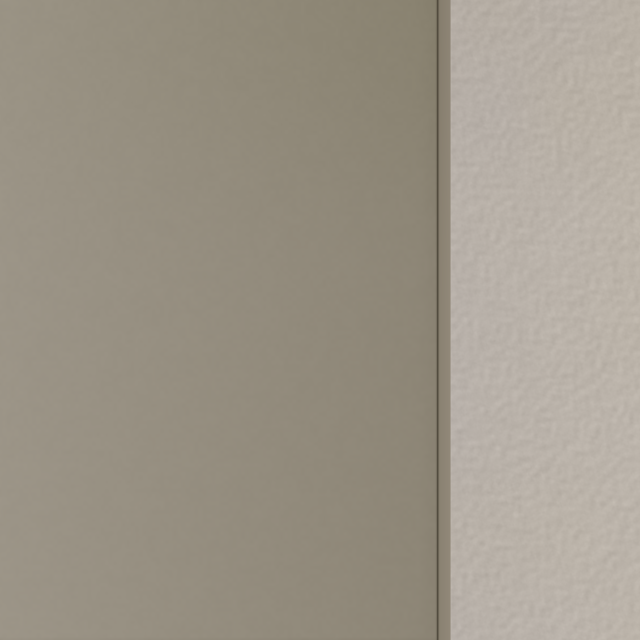
This texture is drawn by a WebGL 1 fragment shader. Its source:

```glsl
precision highp float;
// A smooth taupe panel beside a pale, rough plaster wall, split by a dark
// vertical seam and a narrow trim strip. Broad gradients shade the panel;
// the plaster grain is a noise height field lit from the upper left.

#define SEAM_X 0.6838
#define SEAM_HALF_WIDTH 0.0013
#define WALL_X 0.7040
#define GRAIN_SCALE 115.0
#define GRAIN_RELIEF 0.034
#define MOTTLE 0.016
#define PANEL_GRAIN 0.007

uniform vec2 u_resolution;

float hash(vec2 p) {
  vec3 q = fract(vec3(p.xyx) * 0.1031);
  q += dot(q, q.yzx + 33.33);
  return fract((q.x + q.y) * q.z);
}

float noise(vec2 p) {
  vec2 cell = floor(p);
  vec2 f = fract(p);
  f = f * f * (3.0 - 2.0 * f);
  float low = mix(hash(cell), hash(cell + vec2(1.0, 0.0)), f.x);
  float high = mix(hash(cell + vec2(0.0, 1.0)), hash(cell + vec2(1.0)), f.x);
  return mix(low, high, f.y);
}

float fbm(vec2 p) {
  float sum = 0.0;
  float weight = 0.5;
  for (int i = 0; i < 3; i++) {
    sum += weight * noise(p);
    p = mat2(1.6, 1.2, -1.2, 1.6) * p + 17.3;
    weight *= 0.5;
  }
  return sum;
}

vec3 panelColor(vec2 uv) {
  // Light falls off toward the seam, with an olive cast at the top.
  float across = clamp(uv.x / SEAM_X, 0.0, 1.0);
  vec3 color = mix(vec3(0.610, 0.582, 0.530), vec3(0.552, 0.523, 0.462), across);
  color -= vec3(0.016, 0.014, 0.024) * smoothstep(0.55, 1.0, uv.y)
         * (0.45 + 0.55 * across);
  color -= 0.012 * smoothstep(0.035, 0.0, SEAM_X - uv.x);
  color -= 0.012 * smoothstep(0.006, 0.0, uv.y);
  float grain = noise(uv * 150.0) + 0.6 * noise(uv * 55.0) - 0.8;
  return color + PANEL_GRAIN * grain;
}

vec3 trimColor(vec2 uv) {
  float across = (uv.x - SEAM_X) / (WALL_X - SEAM_X);
  vec3 color = mix(vec3(0.535, 0.502, 0.440), vec3(0.570, 0.535, 0.475), across);
  return color - 0.015 * smoothstep(0.5, 1.0, uv.y);
}

vec3 plasterColor(vec2 uv) {
  float across = clamp((uv.x - WALL_X) / (1.0 - WALL_X), 0.0, 1.0);
  vec3 color = mix(vec3(0.722, 0.692, 0.655), vec3(0.735, 0.704, 0.662), across);
  color -= vec3(0.014, 0.015, 0.018) * smoothstep(0.6, 1.0, uv.y);

  // Cool tint drifting along the wall's near edge.
  float cool = noise(uv * vec2(9.0, 6.0) + 4.0) * (1.0 - 0.6 * across);
  color += vec3(-0.004, -0.002, 0.012) * cool;

  // Relief from the height difference along the light direction.
  vec2 p = uv * GRAIN_SCALE;
  float relief = fbm(p + vec2(0.35, -0.35)) - fbm(p - vec2(0.35, -0.35));
  color += GRAIN_RELIEF * relief * 1.6;
  color += MOTTLE * (fbm(uv * 32.0) - 0.44);
  return color;
}

void main() {
  vec2 uv = gl_FragCoord.xy / u_resolution;
  float aa = 0.8 / u_resolution.x;

  vec3 color = mix(panelColor(uv), trimColor(uv),
                   smoothstep(SEAM_X - aa, SEAM_X + aa, uv.x));

  // Dark seam with a soft shadow around it.
  float seamDistance = abs(uv.x - SEAM_X);
  float seam = 1.0 - smoothstep(SEAM_HALF_WIDTH - aa, SEAM_HALF_WIDTH + aa, seamDistance);
  color -= 0.035 * smoothstep(0.005, 0.0, seamDistance);
  color = mix(color, vec3(0.300, 0.275, 0.225), 0.9 * seam);

  // Plaster wall with a faint pale lip at its edge.
  float wall = smoothstep(WALL_X - aa, WALL_X + aa, uv.x);
  vec3 plaster = plasterColor(uv) + 0.012 * smoothstep(0.004, 0.0, abs(uv.x - WALL_X));
  color = mix(color, plaster, wall);

  gl_FragColor = vec4(color, 1.0);
}
```
